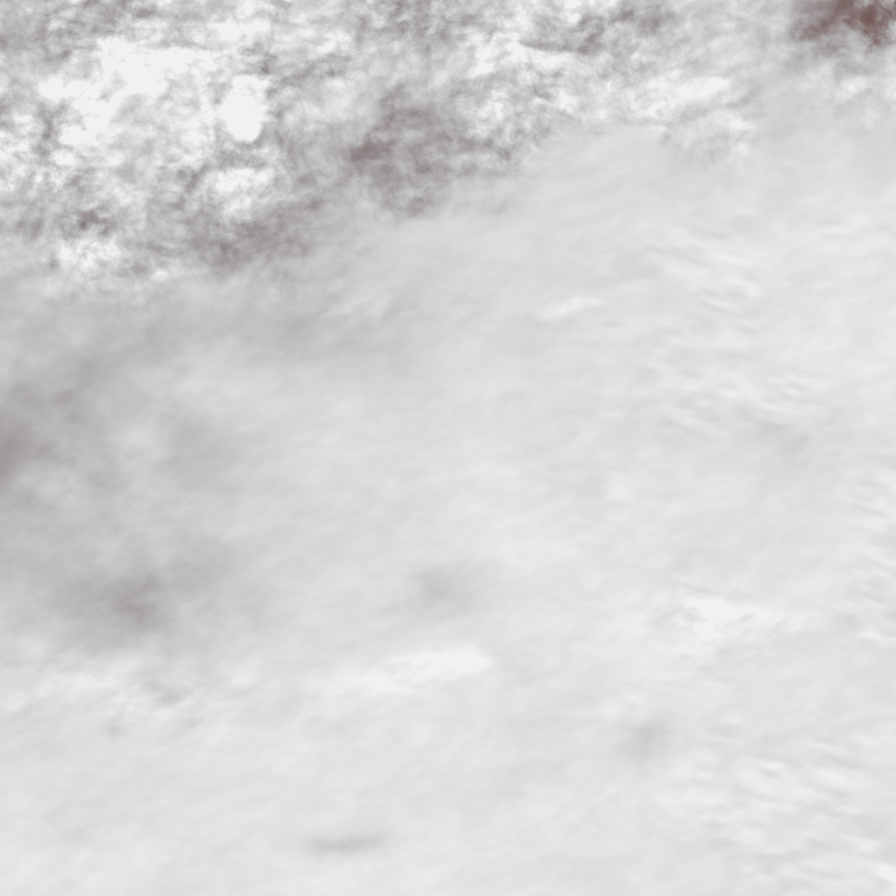
This texture is drawn by a three.js fragment shader. Its source:

```glsl
// Overcast cloud deck seen from above: smooth haze, broken cumulus, brown ground in gaps.
varying vec2 vUv;

float hash(vec2 p) {
  vec3 q = fract(vec3(p.xyx) * 0.1031);
  q += dot(q, q.yzx + 33.33);
  return fract((q.x + q.y) * q.z);
}

float noise(vec2 p) {
  vec2 i = floor(p), f = fract(p);
  f = f * f * (3.0 - 2.0 * f);
  return mix(mix(hash(i), hash(i + vec2(1.0, 0.0)), f.x),
             mix(hash(i + vec2(0.0, 1.0)), hash(i + 1.0), f.x), f.y);
}

// Rotated octaves, centred on zero.
float fbm(vec2 p) {
  float sum = 0.0, amp = 0.5;
  for (int i = 0; i < 6; i++) {
    sum += amp * (noise(p) - 0.5);
    p = mat2(1.6, 1.2, -1.2, 1.6) * p + 17.3;
    amp *= 0.54;
  }
  return sum;
}

// Rounded bright puffs parted by dark creases.
float billow(vec2 p) {
  float sum = 0.0, amp = 0.5;
  for (int i = 0; i < 4; i++) {
    sum += amp * abs(2.0 * noise(p) - 1.0);
    p = mat2(1.6, 1.2, -1.2, 1.6) * p + 9.7;
    amp *= 0.6;
  }
  return sum;
}

// Soft elliptical patch.
float patchAt(vec2 p, vec2 centre, vec2 radius) {
  vec2 q = (p - centre) / radius;
  return exp(-dot(q, q));
}

void main() {
  vec2 uv = vUv;
  vec2 warp = vec2(fbm(uv * 6.0 + 3.1), fbm(uv * 6.0 + 41.7));
  vec2 p = uv + 0.08 * warp;

  // Haze, brighter to the lower right, with slanted wisps and fine mottling.
  vec2 slant = vec2(uv.x * 0.95 + uv.y * 0.3, uv.y * 0.95 - uv.x * 0.3);
  float tone = mix(0.85, 0.884, smoothstep(-0.35, 0.25, uv.x - uv.y))
             + 0.05 * fbm(uv * 4.0 + 8.0)
             + 0.06 * fbm(slant * vec2(8.0, 18.0) + warp * 1.5)
             + 0.06 * fbm(slant * vec2(38.0, 75.0) + 70.0);

  // Grey veil on the left.
  float veil = patchAt(p, vec2(0.04, 0.48), vec2(0.21, 0.13))
             + 0.75 * patchAt(p, vec2(0.15, 0.33), vec2(0.14, 0.05))
             + 0.6 * patchAt(p, vec2(0.18, 0.64), vec2(0.30, 0.08));
  tone -= veil * (0.145 + 0.32 * fbm(uv * vec2(13.0, 16.0) + 60.0));

  // Isolated soft shadows.
  float shade = patchAt(p, vec2(0.49, 0.345), vec2(0.06, 0.035))
              + 0.6 * patchAt(p, vec2(0.73, 0.165), vec2(0.035, 0.03))
              + 0.7 * patchAt(p, vec2(0.39, 0.065), vec2(0.04, 0.014))
              + 0.7 * patchAt(p, vec2(0.88, 0.51), vec2(0.11, 0.035))
              + 0.7 * patchAt(p, vec2(0.95, 0.86), vec2(0.15, 0.05));
  tone -= shade * (0.09 + 0.2 * fbm(uv * 16.0 + 31.0));

  // Bright torn wisps in the smooth deck.
  float bright = patchAt(p, vec2(0.48, 0.245), vec2(0.08, 0.025))
               + patchAt(p, vec2(0.81, 0.305), vec2(0.10, 0.025))
               + 0.8 * patchAt(p, vec2(0.14, 0.23), vec2(0.20, 0.05))
               + patchAt(p, vec2(0.40, 0.665), vec2(0.06, 0.018))
               + 0.7 * patchAt(p, vec2(0.64, 0.655), vec2(0.05, 0.014));
  tone += bright * (0.035 + 0.32 * fbm(slant * vec2(24.0, 44.0) + 20.0));

  // Short broken ripples on the right.
  float rippleArea = smoothstep(0.48, 0.9, uv.x) * (1.0 - smoothstep(0.7, 0.82, uv.y))
                   * smoothstep(-0.15, 0.15, fbm(uv * 9.0 + 5.0));
  vec2 rippleUv = vec2(uv.x - 0.25 * uv.y, uv.y + 0.2 * uv.x) + 0.03 * warp;
  tone += 0.085 * rippleArea * (noise(rippleUv * vec2(40.0, 125.0)) - 0.5);

  // Broken cumulus across the top, lit from the upper left.
  float border = uv.y + 0.2 * warp.x - mix(0.70, 0.89, smoothstep(0.30, 0.85, uv.x));
  float broken = smoothstep(-0.06, 0.07, border);
  vec2 puffUv = uv * vec2(22.0, 28.0) + warp * 1.5;
  float puff = billow(puffUv);
  float relief = puff - billow(puffUv + vec2(-0.14, 0.2));
  float leftPuffs = patchAt(uv, vec2(0.15, 0.87), vec2(0.22, 0.12));
  float gap = patchAt(p, vec2(0.44, 0.84), vec2(0.085, 0.07))
            + 0.75 * patchAt(p, vec2(0.27, 0.755), vec2(0.14, 0.04))
            + 0.6 * patchAt(p, vec2(0.57, 0.78), vec2(0.07, 0.035))
            + 0.8 * patchAt(p, vec2(0.66, 0.98), vec2(0.08, 0.03))
            + 1.3 * patchAt(p, vec2(0.95, 0.96), vec2(0.08, 0.05))
            + 0.8 * patchAt(p, vec2(0.01, 0.97), vec2(0.05, 0.04));
  float crisp = 0.5 + 0.5 * smoothstep(-0.12, 0.12, fbm(uv * 7.0 + 25.0)) + 0.3 * leftPuffs;
  float cumulus = 0.795 + 0.075 * leftPuffs - 0.2 * gap + 0.28 * fbm(uv * 9.0 + 90.0)
                + crisp * (0.42 * fbm(uv * vec2(32.0, 40.0) + warp) + 0.14 * (puff - 0.36)
                + 0.24 * relief + 0.16 * fbm(uv * 95.0));
  tone = mix(tone, cumulus, broken);

  // Cool whites fading to mauve greys, then brown ground in the deepest gaps.
  tone = clamp(tone, 0.34, 0.945);
  vec3 color = tone + mix(vec3(0.022, -0.018, -0.008), vec3(-0.006, 0.001, 0.009),
                          smoothstep(0.45, 0.86, tone));
  float ground = patchAt(p, vec2(0.95, 0.955), vec2(0.08, 0.05))
               + 0.6 * patchAt(p, vec2(0.42, 0.87), vec2(0.035, 0.03))
               + 0.6 * patchAt(p, vec2(0.46, 0.81), vec2(0.03, 0.03));
  ground *= 1.0 - smoothstep(0.5, 0.74, tone);
  color = mix(color, vec3(0.45, 0.34, 0.32), 0.75 * min(ground, 1.0));
  gl_FragColor = vec4(color, 1.0);
}
```
